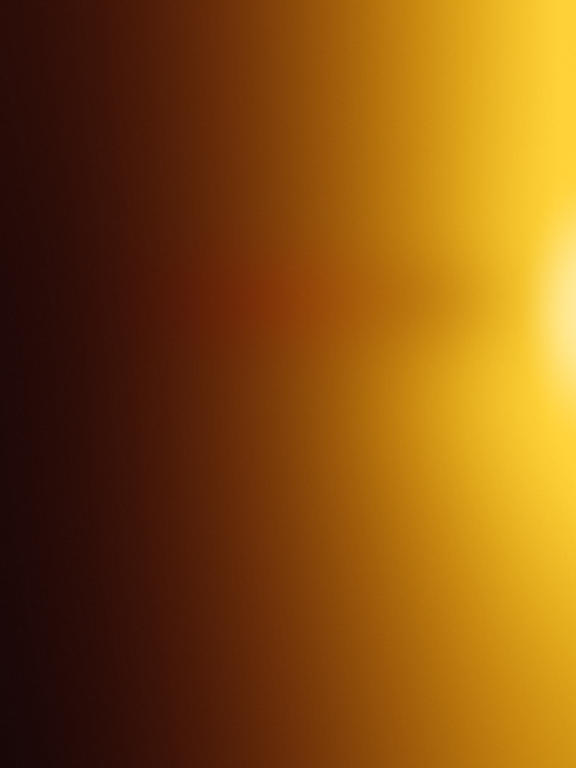
A WebGL 2 fragment shader for this background:

```glsl
#version 300 es
precision highp float;
// Warm amber gradient from dark brown to gold, with a pale glow on the right edge.
uniform vec2 u_resolution;
out vec4 outColor;

float hash(vec2 p) {
  return fract(sin(dot(p, vec2(127.1, 311.7))) * 43758.5453);
}

float bell(float x, float center, float width) {
  float d = (x - center) / width;
  return exp(-d * d);
}

// Brown through amber to gold, with warmth as the red level
vec3 amberRamp(float warmth) {
  float green = 0.82 * pow(warmth, 1.78) + 0.017 * (1.0 - warmth);
  float blue = 0.028 + 0.015 * warmth + 0.18 * pow(warmth, 8.0);
  return vec3(warmth, green, blue);
}

void main() {
  vec2 uv = gl_FragCoord.xy / u_resolution;

  // Horizontal light falloff, dimmer toward the bottom
  float across = pow(uv.x, 1.15);
  across = mix(across, smoothstep(0.0, 1.0, across), 0.48);
  float darkSide = mix(0.095, 0.17, uv.y) - 0.012 * bell(uv.y, 0.6, 0.2);
  float lightSide = mix(0.81, 1.01, smoothstep(-0.1, 0.5, uv.y) * 1.06 - 0.03);
  float warmth = mix(darkSide, lightSide, across);

  // Soft reddish band through the middle
  float band = bell(uv.y, 0.61, 0.065);
  warmth -= 0.055 * band * bell(uv.x, 0.78, 0.16);
  warmth += 0.025 * bell(uv.y, 0.46, 0.11) * bell(uv.x, 0.76, 0.2);
  vec3 color = amberRamp(clamp(warmth, 0.0, 1.0));
  color += vec3(0.025, -0.025, -0.004) * band * bell(uv.x, 0.48, 0.2);

  // Pale elliptical glow and its golden halo
  vec2 fromGlow = (uv - vec2(1.03, 0.595)) / vec2(0.125, 0.18);
  float radius = length(fromGlow);
  color = mix(color, vec3(1.0, 0.84, 0.22), 0.55 * exp(-0.5 * radius * radius));
  color = mix(color, vec3(1.0, 0.92, 0.62), 1.0 - smoothstep(0.15, 1.1, radius));

  // Fine grain
  color += 0.01 * (hash(floor(uv * vec2(384.0, 512.0))) - 0.5);
  outColor = vec4(clamp(color, 0.0, 1.0), 1.0);
}
```
